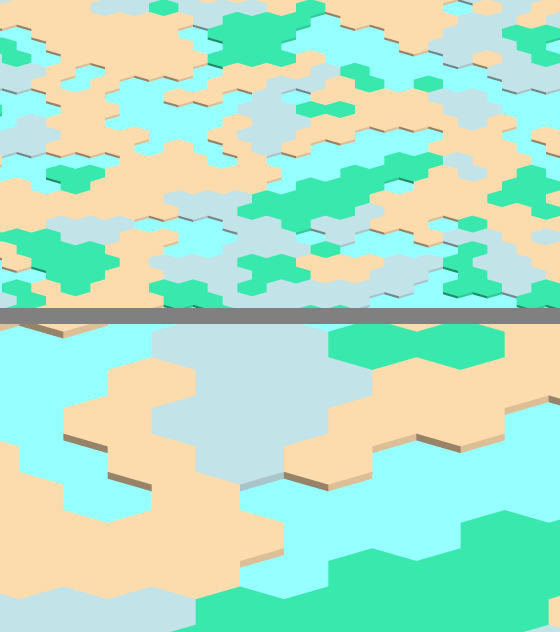
Top, the full canvas; bottom, a detail of the centre.
Write a Shadertoy shader that draws this pattern.

```glsl
// Isometric map of hexagonal tiles: three raised terrains around sunken water.

const int WATER = 0;
const vec2 LATTICE = vec2(1.0, 1.7320508);

float hash(vec2 p) {
    vec3 q = fract(p.xyx * 0.1031);
    q += dot(q, q.yzx + 33.33);
    return fract((q.x + q.y) * q.z);
}

float valueNoise(vec2 p) {
    vec2 i = floor(p), f = fract(p);
    f = f * f * (3.0 - 2.0 * f);
    return mix(mix(hash(i), hash(i + vec2(1, 0)), f.x),
               mix(hash(i + vec2(0, 1)), hash(i + vec2(1, 1)), f.x), f.y);
}

// Centre of the unit-wide, pointy-topped hexagon that holds p
vec2 tileCentre(vec2 p) {
    vec2 a = LATTICE * floor(p / LATTICE + 0.5);
    vec2 b = LATTICE * (floor(p / LATTICE) + 0.5);
    return distance(p, a) < distance(p, b) ? a : b;
}

// Each terrain bids with clumped noise plus a per-tile jitter; the highest wins
int terrainAt(vec2 centre) {
    vec2 id = floor(centre / LATTICE * 2.0 + 0.5);
    int winner = WATER;
    float best = -1.0;
    for (int k = 0; k < 4; k++) {
        vec2 shift = vec2(53.0, 91.0) * float(k + 1);
        float bid = valueNoise(centre * 0.45 + shift) + 0.3 * hash(id + shift + 200.0);
        bid += k == 1 ? 0.02 : 0.0;
        if (bid > best) {
            best = bid;
            winner = k;
        }
    }
    return winner;
}

vec3 terrainColour(int terrain) {
    if (terrain == WATER) return vec3(0.59, 1.00, 1.00);
    if (terrain == 1) return vec3(0.99, 0.86, 0.68);  // sand
    if (terrain == 2) return vec3(0.22, 0.91, 0.68);  // grass
    return vec3(0.76, 0.89, 0.91);                    // stone
}

vec3 tileMap(vec2 p) {
    // Ground plane seen at a slant: heights are halved
    vec2 ground = (p - vec2(0.245, 0.231)) * vec2(1.0, 2.0) / 0.0955;
    int terrain = terrainAt(tileCentre(ground));
    float light = 1.0;

    // Water just below a raised tile shows that tile's side wall
    if (terrain == WATER) {
        vec2 above = tileCentre(ground + vec2(0.0, 0.155));
        terrain = terrainAt(above);
        if (terrain != WATER) light = ground.x < above.x ? 0.6 : 0.87;
    }
    return terrainColour(terrain) * light;
}

void mainImage(out vec4 fragColor, in vec2 fragCoord) {
    // 3x3 samples smooth the edges
    vec3 sum = vec3(0.0);
    for (int k = 0; k < 9; k++) {
        vec2 offset = (vec2(k % 3, k / 3) - 1.0) / 3.0;
        sum += tileMap((fragCoord + offset) / iResolution.y);
    }
    fragColor = vec4(sum / 9.0, 1.0);
}
```
